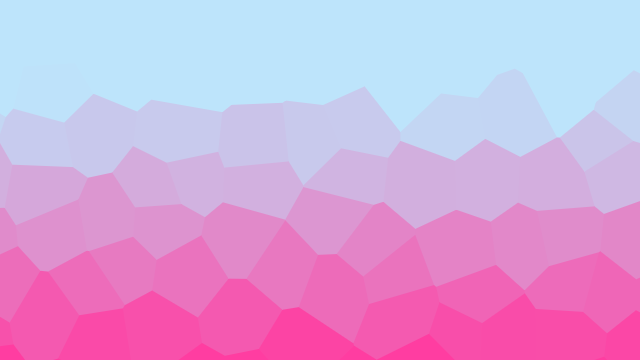
Reproduce this background procedurally as a WebGL 2 fragment shader.

```glsl
#version 300 es
precision highp float;

uniform vec2 u_resolution;
out vec4 fragColor;

const vec3 HOT_PINK = vec3(1.0, 0.24, 0.63);
const vec3 SKY_BLUE = vec3(0.742, 0.895, 0.984);
const vec2 CELL_SIZE = vec2(0.19, 0.142);
const float JITTER = 0.82;
const float SKY_HEIGHT = 0.73;
const float TAU = 6.28318;

vec2 hash22(vec2 p) {
    vec3 q = fract(p.xyx * vec3(0.1031, 0.103, 0.0973));
    q += dot(q, q.yzx + 33.33);
    return fract((q.xx + q.yz) * q.zy);
}

// Rows are staggered by half a cell
float rowShift(float row) {
    return 0.5 * mod(row, 2.0);
}

vec2 cellSite(vec2 id) {
    vec2 offset = 0.5 + JITTER * (hash22(id + 17.0) - 0.5);
    return (id + offset + vec2(rowShift(id.y), 0.0)) * CELL_SIZE;
}

// Each facet takes one flat tone from the height of its site
vec3 facetColor(vec2 site) {
    float ridge = 0.03 * cos(TAU * (site.x - 1.0) / 0.38);
    float height = site.y - ridge * smoothstep(0.48, 0.65, site.y);
    return mix(HOT_PINK, SKY_BLUE, clamp(height / SKY_HEIGHT, 0.0, 1.0));
}

// Finds the two closest sites: nearest in xy, second in zw
vec4 closestSites(vec2 p) {
    float row = floor(p.y / CELL_SIZE.y);
    vec2 home = vec2(floor(p.x / CELL_SIZE.x - rowShift(row)), row);
    vec4 sites = vec4(0.0);
    float nearest = 1e5;
    float second = 1e5;
    for (int j = -2; j <= 2; j++) {
        for (int i = -2; i <= 2; i++) {
            vec2 site = cellSite(home + vec2(i, j));
            float d = distance(p, site);
            if (d < nearest) {
                second = nearest;
                nearest = d;
                sites = vec4(site, sites.xy);
            } else if (d < second) {
                second = d;
                sites.zw = site;
            }
        }
    }
    return sites;
}

// Distance to the line halfway between two sites
float borderDistance(vec2 p, vec2 a, vec2 b) {
    return dot(0.5 * (a + b) - p, normalize(b - a));
}

void main() {
    vec2 p = gl_FragCoord.xy / u_resolution.y;
    float pixel = 1.0 / u_resolution.y;

    vec4 sites = closestSites(p);
    float border = borderDistance(p, sites.xy, sites.zw);

    // Blend the two facets across their shared edge
    float coverage = clamp(0.5 + border / pixel, 0.0, 1.0);
    vec3 color = mix(facetColor(sites.zw), facetColor(sites.xy), coverage);
    fragColor = vec4(color, 1.0);
}
```
